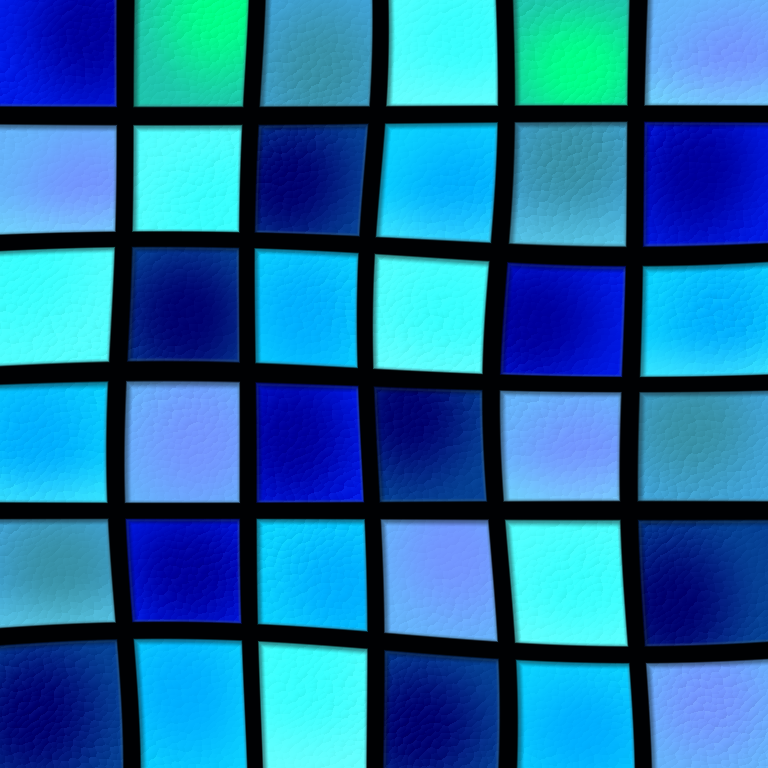
Give the GLSL for this pattern, as a WebGL 1 fragment shader.

```glsl
precision highp float;
// Six by six stained-glass panes in blues and greens, held by wavy black leading.
uniform vec2 u_resolution;

vec2 hash2(vec2 p) {
  vec2 q = vec2(dot(p, vec2(127.1, 311.7)), dot(p, vec2(269.5, 183.3)));
  return fract(sin(q) * 4375.85);
}

// Slow bending of the grid lines, in cells.
vec2 wobble(vec2 p) {
  float x = -0.067 + 0.035 * cos(1.57 * (p.x - 1.4)) + 0.045 * cos(1.05 * p.y)
          + 0.025 * sin(1.6 * p.y + 1.7 * p.x);
  float y = 0.04 + 0.03 * (p.y - 3.0)
          + (0.04 + 0.055 * cos(2.4 * (p.y - 1.0))) * sin(0.85 * p.x + 0.5);
  return vec2(x, y);
}

// Glass tint, blended from the heart of a pane (t = 0) to its rim (t = 1).
vec3 glassTint(float kind, float t) {
  if (kind < 0.5) return mix(vec3(0.22, 1.0, 1.0), vec3(0.32, 1.0, 1.0), t);    // cyan
  if (kind < 1.5) return mix(vec3(0.0, 0.0, 0.62), vec3(0.0, 0.1, 0.9), t);     // blue
  if (kind < 2.5) return mix(vec3(0.0, 0.01, 0.44), vec3(0.02, 0.25, 0.58), t); // navy
  if (kind < 3.5) return mix(vec3(0.0, 1.0, 0.54), vec3(0.12, 0.77, 0.68), t);  // green
  if (kind < 4.5) return mix(vec3(0.0, 0.69, 1.0), vec3(0.04, 0.82, 1.0), t);   // sky
  if (kind < 5.5) return mix(vec3(0.45, 0.59, 1.0), vec3(0.4, 0.7, 0.98), t);   // periwinkle
  return mix(vec3(0.22, 0.57, 0.66), vec3(0.25, 0.64, 0.85), t);              // teal
}

// Cellular dimples lit from the upper left.
float hammered(vec2 p) {
  vec2 cell = floor(p);
  vec2 nearest = vec2(2.0);
  for (int j = -1; j <= 1; j++) {
    for (int i = -1; i <= 1; i++) {
      vec2 c = cell + vec2(float(i), float(j));
      vec2 offset = c + hash2(c) - p;
      if (dot(offset, offset) < dot(nearest, nearest)) nearest = offset;
    }
  }
  return dot(nearest, vec2(0.7, -0.7));
}

void main() {
  vec2 p = 6.0 * gl_FragCoord.xy / u_resolution;
  float blur = 7.0 / min(u_resolution.x, u_resolution.y);
  vec2 g = p - wobble(p);
  vec2 id = clamp(floor(g), 0.0, 5.0);
  vec2 seed = hash2(id + 3.0);

  // Stepped tint choice: panes sharing a side always differ.
  float kind = mod(2.0 * id.x + 4.0 * id.y + 2.0 + floor(2.0 * seed.x), 7.0);
  vec2 heart = id + 0.25 + 0.5 * hash2(id + 17.0);
  float rim = smoothstep(0.08, 0.75, length(g - heart));
  vec3 color = glassTint(kind, rim);

  // Pale sheen toward the foot of some panes.
  float sheen = smoothstep(0.5, 0.0, g.y - id.y) * step(0.55, seed.y);
  float luma = dot(color, vec3(0.3, 0.6, 0.1));
  color = mix(color, vec3(0.5, 1.0, 1.0), 0.4 * sheen * smoothstep(0.3, 0.6, luma));

  // Fine surface relief, patchy across the sheet.
  float patches = 0.5 + 0.5 * sin(2.3 * p.x + 1.5 * sin(1.9 * p.y)) * sin(2.1 * p.y + 0.8);
  float relief = hammered(p * vec2(17.0, 21.0) + 0.4 * sin(9.0 * p.yx));
  color += relief * (0.02 + 0.05 * patches) * vec3(0.5, 0.8, 1.0);

  // Five inner leads each way, with a soft shadow below and right of them.
  vec2 fromLead = g - clamp(floor(g + 0.5), 1.0, 5.0);
  vec2 gap = abs(fromLead);
  float lead = min(gap.x, gap.y);
  vec2 shadowGap = abs(fromLead - vec2(0.018, -0.018));
  float shadow = min(shadowGap.x, shadowGap.y);
  color *= mix(0.62, 1.0, smoothstep(0.055, 0.105, shadow));

  // Thin grey glint where glass meets lead.
  float glint = smoothstep(0.02, 0.0, abs(lead - 0.074)) * smoothstep(0.08, 0.11, shadow + 0.035);
  color = mix(color, vec3(0.3, 0.45, 0.5), 0.3 * glint);

  color = mix(vec3(0.0, 0.005, 0.01), color, smoothstep(0.067 - blur, 0.067 + blur, lead));
  gl_FragColor = vec4(clamp(color, 0.0, 1.0), 1.0);
}
```
